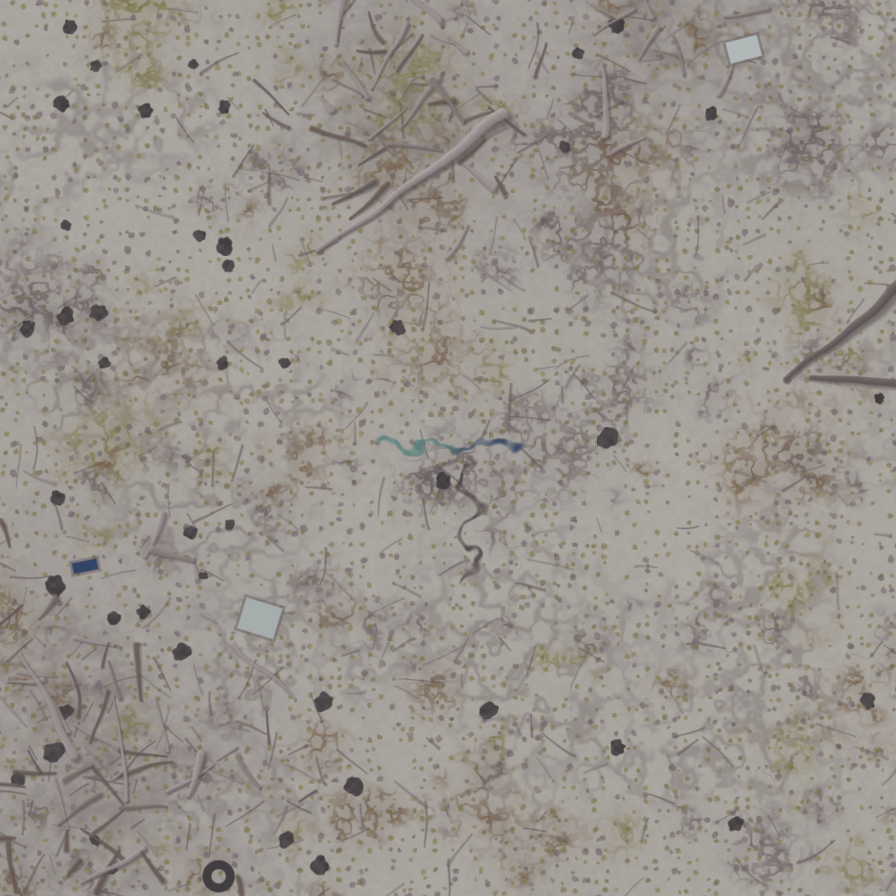
This texture is drawn by a three.js fragment shader. Its source:

```glsl
varying vec2 vUv;

const float SOFT = 0.0013;
const vec3 SAND = vec3(0.672, 0.655, 0.632);
const vec3 CHARCOAL = vec3(0.26, 0.24, 0.25);
const vec3 MAUVE = vec3(0.40, 0.36, 0.37);
const vec3 BROWN = vec3(0.43, 0.34, 0.26);
const vec3 OLIVE = vec3(0.49, 0.46, 0.29);
const vec3 DRIFTWOOD = vec3(0.61, 0.58, 0.58);
const vec3 TEAL = vec3(0.33, 0.50, 0.48);
const vec3 BLUE = vec3(0.20, 0.27, 0.40);
const vec3 PLASTIC = vec3(0.69, 0.72, 0.72);

float hash(vec2 p) { return fract(sin(dot(p, vec2(127.1, 311.7))) * 43758.5453); }
vec2 hash2(vec2 p) { return vec2(hash(p), hash(p + 41.3)); }

float noise(vec2 p) {
  vec2 i = floor(p), f = fract(p);
  f = f * f * (3.0 - 2.0 * f);
  return mix(mix(hash(i), hash(i + vec2(1, 0)), f.x),
             mix(hash(i + vec2(0, 1)), hash(i + vec2(1, 1)), f.x), f.y);
}

vec2 wobble(vec2 p) { return vec2(noise(p), noise(p + 31.0)) - 0.5; }
float fbm(vec2 p) { return 0.55 * noise(p) + 0.3 * noise(p * 2.1 + 7.0) + 0.15 * noise(p * 4.3 + 19.0); }
float veins(vec2 p) { return smoothstep(0.72, 1.0, 1.0 - abs(2.0 * fbm(p) - 1.0)); }
float fill(float d) { return 1.0 - smoothstep(-SOFT, SOFT, d); }
mat2 turn(float a) { return mat2(cos(a), -sin(a), sin(a), cos(a)); }

float blob(vec2 p, vec2 center, float radius) {
  vec2 d = (p - center) / radius;
  return exp(-dot(d, d));
}

// Where litter collects
float litter(vec2 p) {
  float m = blob(p, vec2(0.03, 0.13), 0.25) + 0.85 * blob(p, vec2(0.47, 0.88), 0.13)
          + 0.8 * blob(p, vec2(0.75, 1.0), 0.12);
  return m * (0.5 + noise(p * 14.0));
}

// Tapered stick with a lit side and a soft shadow
vec3 stick(vec3 col, vec2 p, vec2 a, vec2 b, float width, vec3 tint, float opacity) {
  vec2 ab = b - a;
  float t = clamp(dot(p - a, ab) / dot(ab, ab), 0.0, 1.0);
  vec2 off = p - a - ab * t;
  float w = width * (1.0 - 0.6 * t);
  float shadow = 1.0 - smoothstep(w * 0.5, w * 1.8 + SOFT, length(off + vec2(-0.6, 0.7) * w));
  float side = clamp(dot(off, vec2(-0.7, 0.7)) / w, -1.0, 1.0);
  col = mix(col, MAUVE * 0.8, shadow * opacity * 0.65);
  return mix(col, tint * (1.0 + 0.17 * side), fill(length(off) - w) * opacity);
}

vec3 scatterSticks(vec3 col, vec2 p, float scale, float width, float base, float gain, float opacity) {
  for (int k = 0; k < 9; k++) {
    vec2 id = floor(p * scale) + vec2(mod(float(k), 3.0), floor(float(k) / 3.0)) - 1.0;
    vec2 h = hash2(id + scale), g = hash2(id + scale * 3.7), c = (id + h) / scale;
    vec2 reach = turn(6.283 * g.x) * vec2((0.25 + 0.6 * g.y) / scale, 0.0);
    vec3 tint = mix(mix(MAUVE, BROWN, h.y * 0.5), DRIFTWOOD, smoothstep(0.2, 0.7, h.x));
    float present = step(hash(id + scale * 9.1), base + gain * litter(c));
    col = stick(col, p, c - reach, c + reach, width * (0.5 + h.y), tint, opacity * present);
  }
  return col;
}

// Fuzzy growth: soft stains crossed by fine filaments
vec3 scatterGrowth(vec3 col, vec2 p, float scale, float chance) {
  float strength = 0.75 * (0.2 + 0.8 * veins(p * 65.0));
  vec2 frayed = p + wobble(p * 45.0) * 0.5 / scale;
  for (int k = 0; k < 9; k++) {
    vec2 id = floor(p * scale) + vec2(mod(float(k), 3.0), floor(float(k) / 3.0)) - 1.0;
    vec2 h = hash2(id + scale * 5.3), g = hash2(id + scale * 2.9);
    vec3 tint = g.x < 0.5 ? MAUVE : (g.x < 0.78 ? BROWN : OLIVE);
    float present = step(hash(id + scale * 7.7), chance);
    col = mix(col, tint, present * strength * blob(frayed, (id + h) / scale, (0.2 + 0.25 * g.y) / scale));
  }
  return col;
}

// Angular grains, one at most per cell
vec3 grains(vec3 col, vec2 p, float scale, float radius, float chance, vec3 tint, float opacity) {
  vec2 id = floor(p * scale), h = hash2(id + scale);
  vec2 d = turn(6.283 * h.y) * (p - (id + 0.22 + 0.56 * h) / scale) * vec2(1.0, 0.8 + 0.5 * h.x);
  float r = radius * (0.55 + 0.6 * hash(id + 3.1)) * (0.75 + 0.5 * noise(normalize(d + 1e-5) * 1.8 + id));
  vec3 shade = tint * (0.9 + 0.35 * noise(p * 170.0));
  return mix(col, shade, fill(length(d) - r) * opacity * step(hash(id + 8.4), chance));
}

vec3 plate(vec3 col, vec2 p, vec2 c, vec2 size, float angle, vec3 tint) {
  vec2 q = abs(turn(angle) * (p - c)) - size;
  float d = max(q.x, q.y);
  return mix(mix(col, MAUVE, 0.5 * fill(d - 0.003)), tint, fill(d));
}

// Frayed wavy fibre along the first axis
float fibre(vec2 p, float start, float end, float level, float wave) {
  float y = level + wave * sin(p.x * 105.0) + 0.016 * (noise(p * 75.0) - 0.5);
  float span = smoothstep(start, start + 0.01, p.x) * (1.0 - smoothstep(end - 0.01, end, p.x));
  return span * (1.0 - smoothstep(0.001, 0.006, abs(p.y - y))) * (0.4 + 0.6 * noise(p * 130.0));
}

void main() {
  vec2 p = vUv, bent = p + 0.012 * wobble(p * 22.0);
  // Sand and stains
  vec3 col = SAND * (0.965 + 0.04 * fbm(p * 5.0) + 0.035 * (noise(p * 190.0) - 0.5));
  col = mix(col, MAUVE, 0.32 * veins(p * 38.0) * smoothstep(0.4, 0.7, fbm(p * 7.0)));
  col = mix(col, MAUVE, min(litter(p), 1.0) * 0.55 * fbm(p * 70.0));
  col = scatterGrowth(col, p, 9.0, 0.38);
  col = scatterGrowth(col, p, 19.0, 0.32);
  // Specks, hairs and pebbles
  col = grains(col, p, 88.0, 0.0028, 0.38, OLIVE * 0.9, 0.6);
  col = grains(col, p + 0.37, 61.0, 0.0034, 0.28, MAUVE, 0.6);
  col = scatterSticks(col, bent, 34.0, 0.0009, 0.2, 0.5, 0.45);
  col = grains(col, p, 21.0, 0.0095, mix(0.24, 0.05, smoothstep(0.05, 0.6, p.x)), CHARCOAL, 0.95);
  // Driftwood
  col = scatterSticks(col, bent, 27.0, 0.0022, -0.08, 0.9, 0.8);
  col = scatterSticks(col, bent, 13.0, 0.0035, -0.1, 0.8, 0.85);
  col = stick(col, bent, vec2(0.56, 0.87), vec2(0.36, 0.72), 0.006, DRIFTWOOD, 0.9);
  col = stick(col, bent, vec2(1.02, 0.69), vec2(0.88, 0.58), 0.006, MAUVE, 0.9);
  col = stick(col, bent, vec2(1.02, 0.57), vec2(0.91, 0.58), 0.006, MAUVE, 0.9);
  // Fibres, plastic scraps and a ring
  col = mix(col, mix(TEAL, BLUE, smoothstep(0.49, 0.53, p.x)), fibre(p, 0.415, 0.59, 0.503, 0.004));
  col = mix(col, MAUVE * 0.75, fibre(p.yx, 0.345, 0.49, 0.525, 0.011));
  col = plate(col, p, vec2(0.83, 0.945), vec2(0.018, 0.012), 0.25, PLASTIC);
  col = plate(col, p, vec2(0.29, 0.31), vec2(0.021, 0.018), -0.3, PLASTIC * 0.94);
  col = plate(col, p, vec2(0.095, 0.368), vec2(0.014, 0.006), 0.2, BLUE);
  col = mix(col, CHARCOAL, fill(abs(length(p - vec2(0.244, 0.022)) - 0.013) - 0.005));
  gl_FragColor = vec4(col, 1.0);
}
```
